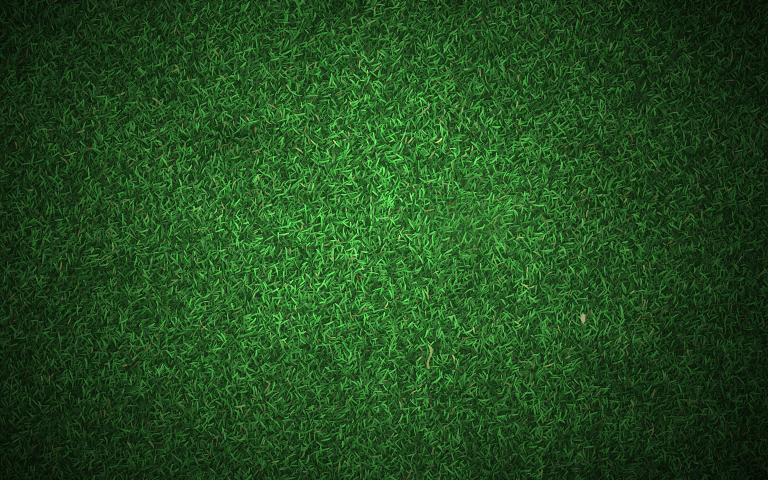
Write a Shadertoy shader that draws this texture.

```glsl
// A lawn seen from above, lit in the middle and falling to near black at the corners.
// Layers of jittered cells each hold one curved, tapered blade with a soft shadow;
// layered sines vary the lean and the brightness of the turf.

vec3 hash3(vec3 p) {
    p = fract(p * vec3(0.1031, 0.1030, 0.0973));
    p += dot(p, p.yxz + 33.33);
    return fract((p.xxy + p.yxx) * p.zyx);
}

// Slow uneven variation, roughly -1 to 1
float waves(vec2 p) {
    float sum = 0.0, gain = 0.5;
    for (int i = 0; i < 4; i++) {
        sum += gain * sin(p.x + 1.3 * sin(p.y)) * cos(p.y - 0.9 * sin(p.x));
        p = mat2(1.5, 1.1, -1.1, 1.5) * p + 2.7;
        gain *= 0.6;
    }
    return sum;
}

float spot(vec2 p, vec2 center, vec2 size) {
    vec2 q = (p - center) / size;
    return exp(-dot(q, q));
}

// Paints one layer of blades over the turf colour
void addBlades(inout vec3 turf, vec2 p, float layer, float height, float pixel) {
    float cellSize = 0.0135;
    float turn = layer * 0.37;
    mat2 gridTurn = mat2(cos(turn), sin(turn), -sin(turn), cos(turn));
    vec2 grid = gridTurn * p / cellSize + layer * 17.3;
    vec2 cell = floor(grid);

    for (int j = -1; j <= 1; j++)
    for (int i = -1; i <= 1; i++) {
        vec2 id = cell + vec2(i, j);
        vec3 place = hash3(vec3(id + 200.0, layer + 1.0));
        vec3 look = hash3(vec3(id + 371.0, layer + 23.0));

        // Blade frame: y runs from root to tip
        vec2 root = transpose(gridTurn) * (id + place.xy - layer * 17.3) * cellSize;
        float lean = 0.3 + 0.35 * waves(root * 5.0) + (place.z - 0.5) * 2.6;
        vec2 q = p - root;
        q = vec2(q.x * cos(lean) - q.y * sin(lean), q.x * sin(lean) + q.y * cos(lean));
        float halfLength = mix(0.006, 0.0132, look.x);
        float along = q.y / halfLength;
        float side = q.x + (look.y - 0.5) * 0.005 * along * along;

        // Tapered outline and the shade it casts
        float width = mix(0.0010, 0.0019, look.y) * sqrt(max(1.0 - along * along, 0.0));
        float ends = 1.0 - smoothstep(0.85, 1.0, abs(along));
        float cover = ends * (1.0 - smoothstep(-0.6 * pixel, 0.6 * pixel, abs(side) - width));
        float shade = ends * (1.0 - smoothstep(0.0, 0.003, abs(side + 0.0012) - width));
        turf *= 1.0 - 0.15 * shade;

        // Fresh green, with a few pale and straw blades
        float tone = mix(0.34, 1.0, look.z) * mix(0.72, 1.0, height);
        tone *= 0.95 + 0.12 * along;
        vec3 tint = mix(vec3(0.39, 1.0, 0.36), vec3(0.54, 1.0, 0.49), place.x * place.x);
        tint = mix(tint, vec3(0.84, 0.98, 0.52), step(0.965, fract(look.x * 7.0 + place.y)));
        turf = mix(turf, tint * tone, cover);
    }
}

void mainImage(out vec4 fragColor, in vec2 fragCoord) {
    vec2 p = fragCoord / iResolution.y;
    p.x += 0.8 - 0.5 * iResolution.x / iResolution.y;
    float pixel = 1.0 / iResolution.y;

    // Dark soil and thatch below the blades
    vec3 turf = vec3(0.13, 0.30, 0.11);
    for (int k = 0; k < 7; k++) {
        addBlades(turf, p, float(k), float(k) / 6.0, pixel);
    }

    // Uneven growth: clumps, a dark tuft and a hazy patch
    float growth = 1.0 + 0.10 * waves(p * 9.0) + 0.08 * waves(p * 31.0 + 4.0);
    growth *= 1.0 - 0.25 * spot(p, vec2(0.50, 0.71), vec2(0.07, 0.03));
    turf *= growth;
    turf = mix(turf, vec3(0.24, 0.52, 0.21), 0.25 * spot(p, vec2(0.99, 0.53), vec2(0.10, 0.06)));

    // Dry flecks: a pale leaf on the right and a straw wisp below the middle
    float leaf = length((p - vec2(1.215, 0.337)) / vec2(0.005, 0.011));
    turf = mix(turf, vec3(0.95, 0.92, 0.68), 1.0 - smoothstep(0.7, 1.2, leaf));
    vec2 wisp = p - vec2(0.895, 0.255);
    float wispLine = abs(wisp.x - 0.004 * sin(wisp.y * 120.0)) + max(abs(wisp.y) - 0.022, 0.0);
    turf = mix(turf, vec3(0.72, 0.80, 0.42), 0.8 * (1.0 - smoothstep(0.001, 0.004, wispLine)));

    // Pool of light, wide and slightly above the middle
    vec2 fromLight = p - vec2(0.77, 0.53);
    float light = exp(-dot(fromLight * fromLight, vec2(1.75, 2.5)));
    fragColor = vec4(clamp(turf * light * 1.1, 0.0, 1.0), 1.0);
}
```
